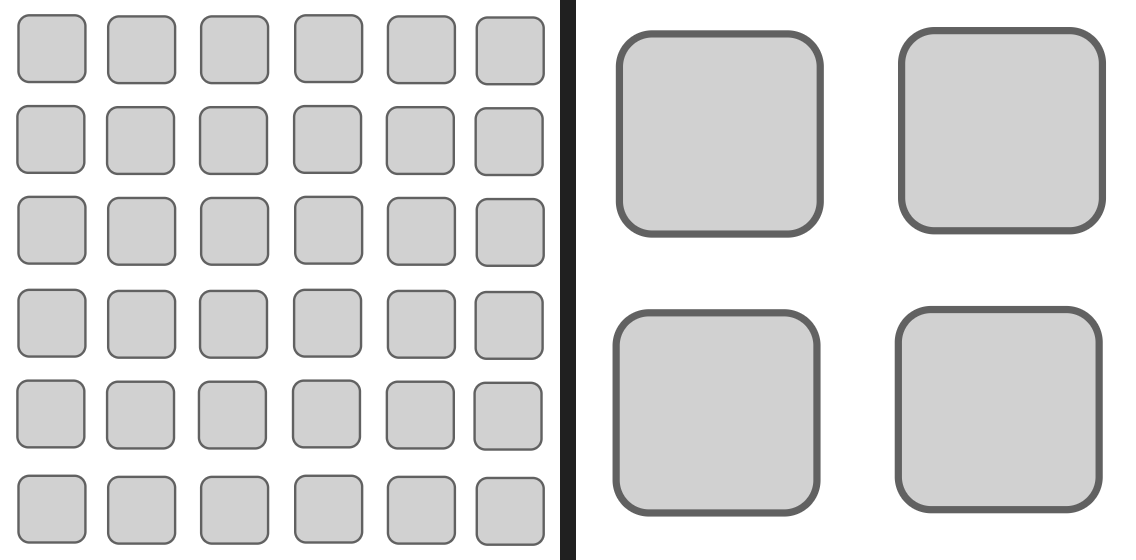
Left, the full canvas; right, a detail of the centre.
This pattern is drawn by a Shadertoy shader. Its source:

```glsl
#define UNITS 512.0                       // canvas height in design units
#define COUNT 6
#define FIRST_CENTER vec2(47.5, 44.5)     // from the upper left
#define PITCH vec2(83.8, 84.2)
#define HALF_SIZE vec2(30.6, 30.5)        // to the middle of the outline
#define CORNER_RADIUS 10.0
#define LINE_WIDTH 2.2
#define PAPER_COLOR vec3(1.0)
#define FILL_COLOR vec3(0.82)
#define LINE_COLOR vec3(0.38)

// Uneven spacing of the columns and rows
const float columnDrift[COUNT] = float[](0.0, -1.8, -0.6, 1.6, 2.6, 0.0);
const float rowDrift[COUNT] = float[](0.0, -1.2, -2.4, -1.6, -2.8, 0.0);

// Small misalignment across each line of tiles
const float columnDip[COUNT] = float[](0.0, 1.0, 1.0, 0.0, 1.0, 2.0);
const float rowShift[COUNT] = float[](0.0, -1.0, 0.0, -0.5, -1.5, 0.0);
const float columnSlack[COUNT] = float[](0.5, 0.5, 0.0, 0.0, 0.5, 0.0);

float roundedBox(vec2 p, vec2 halfSize, float radius) {
    vec2 q = abs(p) - halfSize + radius;
    return length(max(q, 0.0)) + min(max(q.x, q.y), 0.0) - radius;
}

vec2 tileCenter(ivec2 cell) {
    vec2 drift = vec2(columnDrift[cell.x], rowDrift[cell.y]);
    vec2 offset = vec2(floor(rowShift[cell.y] + columnSlack[cell.x]),
                       columnDip[cell.x]);
    return FIRST_CENTER + PITCH * vec2(cell) + drift + offset;
}

// Coverage of the region where the distance is negative
float coverage(float dist, float pixel) {
    return clamp(0.5 - dist / pixel, 0.0, 1.0);
}

void mainImage(out vec4 fragColor, in vec2 fragCoord) {
    float pixel = UNITS / iResolution.y;
    vec2 p = vec2(fragCoord.x, iResolution.y - fragCoord.y) * pixel;

    // Nearest tile
    vec2 nearest = floor((p - FIRST_CENTER) / PITCH + 0.5);
    ivec2 cell = ivec2(clamp(nearest, 0.0, float(COUNT - 1)));
    float dist = roundedBox(p - tileCenter(cell), HALF_SIZE, CORNER_RADIUS);

    // Fill, then outline
    vec3 color = mix(PAPER_COLOR, FILL_COLOR, coverage(dist, pixel));
    color = mix(color, LINE_COLOR, coverage(abs(dist) - 0.5 * LINE_WIDTH, pixel));
    fragColor = vec4(color, 1.0);
}
```
